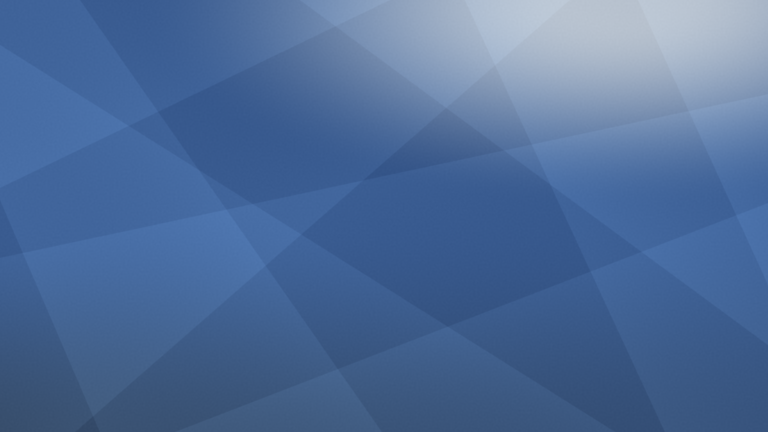
Give the GLSL for this background, as a Shadertoy shader.

```glsl
const vec3 DEEP_BLUE = vec3(0.200, 0.327, 0.530);
const vec3 SLATE = vec3(0.180, 0.250, 0.345);
const vec3 PALE_GLOW = vec3(0.745, 0.775, 0.810);
const vec3 PANE_TINT = vec3(0.029, 0.037, 0.043);

const vec2 GLOW_CENTER = vec2(1.44, 1.0);
const vec2 GLOW_RADIUS = vec2(1.11, 0.47);
const float GLOW_CORE = 0.10;
const float SHADE_TOP = 0.48;
const float SHADE_LEFT = 0.88;
const float SHADE_RIGHT = 0.42;
const float PANE_FADE = 0.33;
const float GRAIN_SCALE = 190.0;
const float GRAIN_AMOUNT = 0.012;

// Each pane edge runs from xy to zw, in canvas heights; its left side is lit
const int PANE_COUNT = 10;
const vec4 PANES[PANE_COUNT] = vec4[PANE_COUNT](
    vec4(0.000, 0.565, 0.903, 1.000),
    vec4(1.424, 0.000, 0.000, 0.896),
    vec4(0.884, 0.000, 0.185, 1.000),
    vec4(0.694, 1.000, 1.778, 0.201),
    vec4(0.174, 0.000, 1.319, 1.000),
    vec4(1.076, 1.000, 1.539, 0.000),
    vec4(1.477, 1.000, 1.778, 0.340),
    vec4(1.778, 0.782, 0.000, 0.403),
    vec4(1.778, 0.530, 0.405, 0.000),
    vec4(0.000, 0.537, 0.231, 0.000)
);

vec2 hashGradient(vec2 cell) {
    vec3 h = fract(cell.xyx * vec3(0.1031, 0.1030, 0.0973));
    h += dot(h, h.yzx + 33.33);
    return 2.0 * fract((h.xx + h.yz) * h.zy) - 1.0;
}

float gradientNoise(vec2 p) {
    vec2 i = floor(p);
    vec2 f = fract(p);
    vec2 u = f * f * (3.0 - 2.0 * f);
    vec2 e = vec2(1.0, 0.0);
    float low = mix(dot(hashGradient(i), f),
                    dot(hashGradient(i + e.xy), f - e.xy), u.x);
    float high = mix(dot(hashGradient(i + e.yx), f - e.yx),
                     dot(hashGradient(i + e.xx), f - e.xx), u.x);
    return mix(low, high, u.y);
}

// Signed distance to a line, positive on its left side
float leftOf(vec2 p, vec4 line) {
    vec2 dir = normalize(line.zw - line.xy);
    return dot(p - line.xy, vec2(-dir.y, dir.x));
}

// Light that is strongest at the pane edge and fades inward
float paneLight(float d, float pixel) {
    return smoothstep(-pixel, pixel, d) * exp(-max(d, 0.0) / PANE_FADE);
}

void mainImage(out vec4 fragColor, in vec2 fragCoord) {
    float pixel = 1.0 / iResolution.y;
    vec2 p = fragCoord * pixel;
    float across = fragCoord.x / iResolution.x;

    // Blue field, sinking into slate toward the lower left
    float shade = 1.0 - smoothstep(-0.05, SHADE_TOP, p.y);
    shade *= mix(SHADE_LEFT, SHADE_RIGHT, across);
    vec3 color = mix(DEEP_BLUE, SLATE, shade);

    // Wide soft glow at the upper right
    float r = length((p - GLOW_CENTER) / GLOW_RADIUS);
    float glow = 1.0 - smoothstep(GLOW_CORE, 1.02, r);
    color = mix(color, PALE_GLOW, 0.93 * glow);

    // Overlapping translucent panes
    float light = 0.0;
    for (int i = 0; i < PANE_COUNT; i++) {
        light += paneLight(leftOf(p, PANES[i]), pixel);
    }
    color += PANE_TINT * light * (1.0 - 0.35 * glow);

    // Fine grain
    color += GRAIN_AMOUNT * gradientNoise(p * GRAIN_SCALE);

    fragColor = vec4(clamp(color, 0.0, 1.0), 1.0);
}
```
